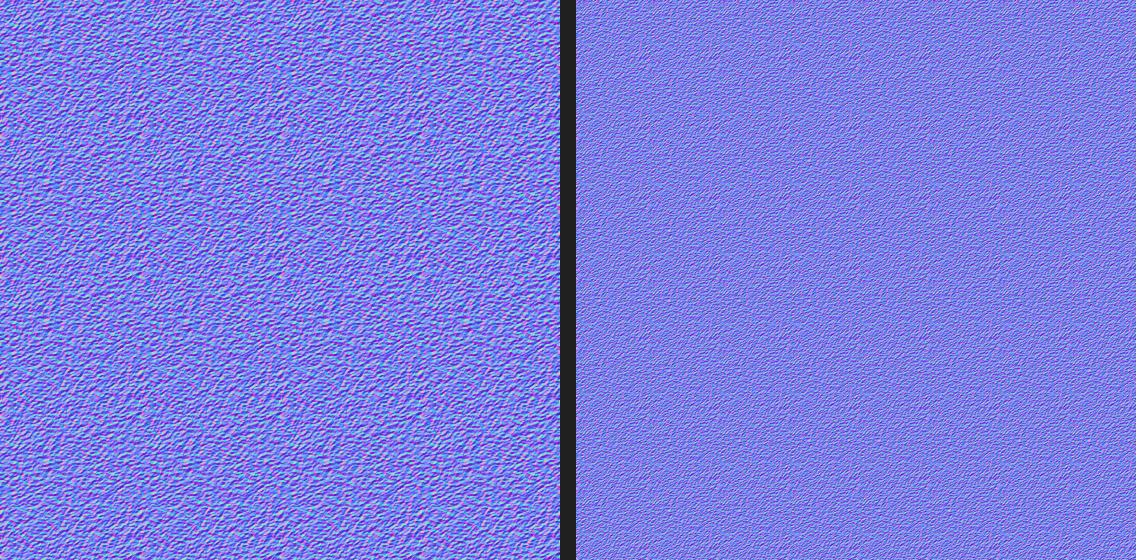
Left, the tile; right, the same tile 2 across and 2 down.
Reproduce this texture map procedurally as a WebGL 1 fragment shader.

```glsl
precision highp float;

uniform vec2 u_resolution;

#define TILES 4.0
#define WRINKLE_CELLS vec2(28.0, 64.0)
#define WRINKLE_RADIUS vec2(0.033, 0.017)
#define WRINKLE_DEPTH 0.42
#define CREASE_CELLS vec2(12.0, 20.0)
#define CREASE_RADIUS vec2(0.075, 0.019)
#define CREASE_DEPTH 0.38
#define GRAIN_CELLS vec2(40.0, 64.0)
#define GRAIN_RADIUS vec2(0.019, 0.0125)
#define GRAIN_DEPTH 0.30
#define RIGHT_FACE_SKEW 0.5
#define NORMAL_GAIN vec3(0.97, 0.97, 0.93)

const float TAU = 6.28318;

vec4 hash4(vec3 k) {
  vec4 q = fract(k.xyzx * vec4(0.1031, 0.1030, 0.0973, 0.1099));
  q += dot(q, q.wzxy + 33.33);
  return fract((q.xxyz + q.yzzw) * q.zywx);
}

// Slow periodic swing of the grain direction across one tile
float bend(vec2 p) {
  return cos(TAU * (p.y - 0.1) + 1.2 * sin(TAU * p.x));
}

// Slope of one elongated bump with compact support
vec2 bumpSlope(vec2 offset, float angle, vec2 radius) {
  vec2 along = vec2(cos(angle), sin(angle));
  vec2 across = vec2(-along.y, along.x);
  vec2 local = vec2(dot(offset, along), dot(offset, across)) / radius;
  float falloff = max(0.0, 1.0 - dot(local, local));
  vec2 slope = along * local.x * radius.y / radius.x + across * local.y;
  return -6.0 * falloff * falloff * slope;
}

// Sum of jittered bumps and dents on a wrapping grid
vec2 fieldSlope(vec2 p, vec2 cells, vec2 radius, vec3 tilt, float seed) {
  vec2 home = floor(p * cells);
  vec2 slope = vec2(0.0);
  for (int j = -2; j <= 2; j++) {
    for (int i = -1; i <= 1; i++) {
      vec2 cell = home + vec2(float(i), float(j));
      vec4 rnd = hash4(vec3(mod(cell, cells), seed));
      vec2 centre = (cell + rnd.xy) / cells;
      // tilt holds mean angle, slow swing and random spread
      float angle = tilt.x + tilt.y * bend(centre) + tilt.z * (rnd.z - 0.5);
      float height = clamp(6.0 * rnd.w - 3.0, -1.0, 1.0);
      slope += height * bumpSlope(p - centre, angle, radius);
    }
  }
  return slope;
}

void main() {
  vec2 p = fract(gl_FragCoord.xy / u_resolution * TILES);

  // Short crinkles, steeper long creases and small grain
  vec2 slope = WRINKLE_DEPTH
    * fieldSlope(p, WRINKLE_CELLS, WRINKLE_RADIUS, vec3(0.24, 0.14, 1.1), 3.0);
  float creased = 0.8 + 0.2 * bend(p);
  slope += CREASE_DEPTH * creased
    * fieldSlope(p, CREASE_CELLS, CREASE_RADIUS, vec3(0.85, 0.1, 0.5), 17.0);
  slope += GRAIN_DEPTH
    * fieldSlope(p, GRAIN_CELLS, GRAIN_RADIUS, vec3(0.2, 0.0, 2.4), 41.0);

  // Right-hand faces are narrower and steeper than left-hand ones
  float facing = -slope.x;
  facing += RIGHT_FACE_SKEW * (min(facing * facing, 0.6) - 0.17);

  // Encode the surface direction, green pointing down
  vec3 normal = normalize(vec3(facing, slope.y, 1.0));
  gl_FragColor = vec4(0.5 + 0.5 * NORMAL_GAIN * normal, 1.0);
}
```
